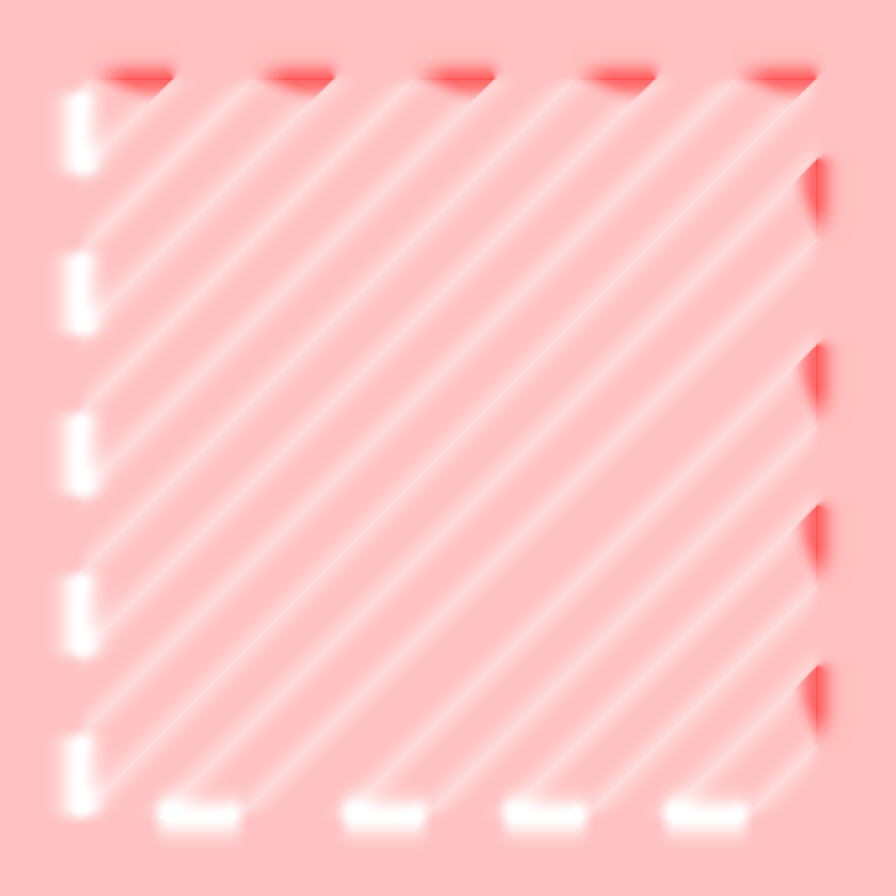
Give the GLSL for this pattern, as a Shadertoy shader.

```glsl
float gauss(float d, float radius) {
    return exp(-d * d / (radius * radius));
}

float softSpan(float t, float start, float end, float soft) {
    return smoothstep(start - soft, start + soft, t)
         * (1.0 - smoothstep(end - soft, end + soft, t));
}

float hairline(float d, float pixel) {
    return 1.0 - smoothstep(0.0004, 0.0004 + 1.2 * pixel, abs(d));
}

// White glow along the left end of a stripe
float highlight(vec2 q, vec2 span, float margin) {
    return gauss(q.x - margin, 0.021)
         * softSpan(q.y + margin, span.x, span.y, 0.012);
}

// Red lobe along the top end, skewed to follow the stripe inside the panel
float shadow(vec2 q, vec2 span, float margin) {
    float depth = q.y - margin;
    float inner = max(depth, 0.0);
    float t = q.x + margin + inner;
    float tipSoft = mix(0.012, 0.003, smoothstep(-0.012, 0.0, depth));
    return gauss(depth, depth > 0.0 ? 0.02 : 0.016)
         * smoothstep(span.x - 0.008, span.x + 0.045, t - 2.5 * inner)
         * (1.0 - smoothstep(span.y - tipSoft, span.y + tipSoft, t));
}

void mainImage(out vec4 fragColor, in vec2 fragCoord) {
    vec2 p = fragCoord / iResolution.xy;
    p.y = 1.0 - p.y;
    float pixel = 1.0 / min(iResolution.x, iResolution.y);
    float margin = 0.0882;
    float glow = 0.0, light = 0.0, red = 0.0, line = 0.0, rim = 0.0;

    for (int i = 0; i < 9; i++) {
        // Stripe bounds along x + y, with a wider gap after the sixth
        float start = 0.1914 + 0.1794 * float(i) + (i > 5 ? 0.0275 : 0.0);
        vec2 span = vec2(start, start + 0.0908);
        vec2 q = p;

        // Stripes past the diagonal are mirrored
        if (i > 4) {
            q = 1.0 - p.yx;
            span = 2.0 - span.yx;
        }

        vec2 edge = (q.x + q.y - span) * 0.7071;
        glow += gauss(edge.x, 0.0145) + gauss(edge.y, 0.0145);
        line = max(line, max(hairline(edge.x, pixel), hairline(edge.y, pixel)));

        light += highlight(q, span, margin);
        red += shadow(q, span, margin);

        // Fine seams on the stripe ends
        rim = max(rim, hairline(q.x - margin, pixel)
            * softSpan(q.y + margin, span.x, span.y, 0.002));
        rim = max(rim, hairline(q.y - margin, pixel)
            * softSpan(q.x + margin, span.x, span.y, 0.002));
    }

    // Diagonals fade at the panel boundary
    vec2 fromCenter = abs(p - 0.5);
    float box = max(fromCenter.x, fromCenter.y) - (0.5 - margin);
    float softInside = 1.0 - smoothstep(-0.014, 0.010, box);
    float inside = 1.0 - smoothstep(0.0, pixel, box);

    red = min(red, 1.0);
    float tone = 0.755 + 0.087 * glow * softInside * (1.0 - red);
    tone += 0.24 * light - 0.35 * red;
    tone = mix(tone, 0.92, 0.4 * line * inside);
    tone += rim * (0.05 * light - 0.07 * red);
    tone = clamp(tone, 0.0, 1.0);

    fragColor = vec4(1.0, tone, tone, 1.0);
}
```
